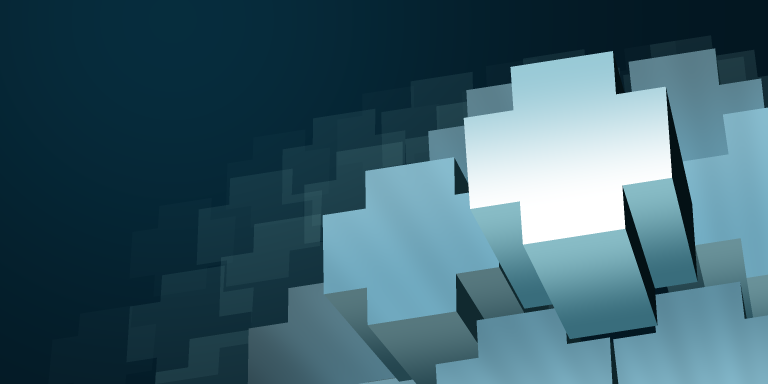
Reproduce this background procedurally as a WebGL 1 fragment shader.

```glsl
precision highp float;
// Pale blue plus-shaped blocks jut out of a dark teal haze, with translucent ones behind.
// Each solid block is a plus, ray-cast as two boxes along lines through one vanishing point;
// curved rows of faint flat pluses trail off behind, and 3x3 samples smooth all edges.
uniform vec2 u_resolution;

// Geometry, in units of the canvas height
const vec2 VANISH = vec2(2.214, -1.357);
const vec2 ARM_LONG = vec2(0.266, 0.234);    // half extents of a whole plus
const vec2 ARM_SHORT = vec2(0.135, 0.120);   // half widths of its arms
const float EXTRUDE = 0.167;
const float TILT = 0.155;
const float NO_HIT = 9.0;
const float SAMPLES = 3.0;

// Colours
const vec3 HAZE_DARK = vec3(0.012, 0.085, 0.125);
const vec3 HAZE_LIGHT = vec3(0.025, 0.175, 0.240);
const vec3 GHOST = vec3(0.42, 0.61, 0.62);
const vec3 FACE_HIGH = vec3(0.51, 0.71, 0.78);
const vec3 FACE_LOW = vec3(0.41, 0.62, 0.70);
const vec3 HERO_HIGH = vec3(0.60, 0.79, 0.84);
const vec3 HERO_LOW = vec3(1.0);
const vec3 UNDER_NEAR = vec3(0.55, 0.76, 0.80);
const vec3 UNDER_FAR = vec3(0.23, 0.44, 0.50);
const vec3 FLANK = vec3(0.01, 0.06, 0.075);

// Tilted frame of a block; the shear grows to the right like a wide lens
vec2 toLocal(vec2 v, float centreX) {
  float shear = 0.07 + 0.135 * (centreX - 1.479);
  return vec2(v.x + shear * v.y, v.y - TILT * v.x);
}

float insidePlus(vec2 q, float size) {
  vec2 a = abs(q) / size;
  vec2 isLong = step(a, ARM_LONG);
  vec2 isShort = step(a, ARM_SHORT);
  return max(isLong.x * isShort.y, isShort.x * isLong.y);
}

// Entry of a ray into a box: x = distance, y = 1 when it enters through the underside
vec2 enterBox(vec2 o, vec2 d, vec2 halfSize) {
  vec2 mid = -o / d;
  vec2 span = abs(halfSize / d);
  vec2 near = mid - span;
  vec2 far = mid + span;
  float t = max(near.x, near.y);
  bool hit = t < min(far.x, far.y) && t > 0.0 && t < 1.0;
  return vec2(hit ? t : NO_HIT, step(near.x, near.y));
}

// Soft bands of light fanning out from the vanishing point
float streaks(vec2 p) {
  vec2 v = p - VANISH;
  float angle = atan(v.x, v.y);
  return 0.6 * sin(angle * 47.0) + 0.4 * sin(angle * 113.0 + 1.3);
}

void drawBlock(inout vec3 col, vec2 p, vec2 centre, float size,
               vec3 high, vec3 low, float underLight) {
  vec2 q = toLocal(p - centre, centre.x);
  if (insidePlus(q, size) > 0.5) {
    float h = q.y / (size * ARM_LONG.y);
    col = mix(low, high, smoothstep(-0.65, 1.0, h));
    return;
  }
  vec2 d = toLocal(p - VANISH, centre.x) * EXTRUDE + vec2(1e-5);
  vec2 tall = enterBox(q, d, size * vec2(ARM_SHORT.x, ARM_LONG.y));
  vec2 wide = enterBox(q, d, size * vec2(ARM_LONG.x, ARM_SHORT.y));
  vec2 hit = tall.x < wide.x ? tall : wide;
  if (hit.x < NO_HIT) {
    vec3 under = underLight * mix(UNDER_NEAR, UNDER_FAR, smoothstep(0.0, 0.9, hit.x));
    vec3 flank = FLANK + (1.0 - underLight) * vec3(0.15, 0.27, 0.29);
    col = mix(flank, under, hit.y);
  }
}

void drawGhost(inout vec3 col, vec2 p, vec2 centre, float size, float alpha) {
  vec2 q = toLocal(p - centre, centre.x);
  float fade = 0.85 + 0.6 * q.y / size;
  col = mix(col, GHOST, alpha * fade * insidePlus(q, size));
}

vec3 scene(vec2 p) {
  // Haze
  float glow = exp(-1.4 * dot(p - vec2(0.45, 0.95), p - vec2(0.45, 0.95)));
  vec3 col = mix(HAZE_DARK, HAZE_LIGHT, glow);

  // Three receding rows of translucent pluses
  for (int n = 0; n < 6; n++) {
    float i = float(n);
    drawGhost(col, p, vec2(0.266 + 0.19 * i + 0.0195 * i * i, 0.85 - 0.775 * exp(-0.45 * i)), 0.5, 0.035);
    drawGhost(col, p, vec2(0.495 + 0.161 * i + 0.0195 * i * i, 0.818 - 0.664 * exp(-0.48 * i)), 0.6, 0.13);
    drawGhost(col, p, vec2(0.573 + 0.148 * i + 0.0234 * i * i, 0.792 - 0.8125 * exp(-0.46 * i)), 0.64, 0.18);
  }

  // Solid blocks from back to front
  float s = 1.0 + 0.035 * streaks(p);
  vec3 high = FACE_HIGH * s;
  vec3 low = FACE_LOW * s;
  float dusk = smoothstep(0.5, 1.1, p.x);
  drawBlock(col, p, vec2(0.854, 0.083), 0.78, high * mix(0.5, 0.8, dusk), low * mix(0.4, 0.8, dusk), 0.5);
  drawBlock(col, p, vec2(1.331, 0.596), 0.80, high * 0.72, low * 0.85, 0.5);
  drawBlock(col, p, vec2(1.771, 0.661), 0.85, high * 0.70, low * 0.95, 0.6);
  drawBlock(col, p, vec2(1.042, -0.177), 0.83, high * 0.85, low * 0.85, 0.5);
  drawBlock(col, p, vec2(1.070, 0.372), 0.86, high, low * 1.05, 0.62);
  drawBlock(col, p, vec2(2.036, 0.508), 0.93, high, low * 1.06, 0.75);
  drawBlock(col, p, vec2(1.367, -0.016), 0.86, low * 0.88, high, 0.7);
  drawBlock(col, p, vec2(1.836, 0.049), 0.87, low * 0.88, high, 0.7);
  drawBlock(col, p, vec2(1.479, 0.615), 1.0, HERO_HIGH, HERO_LOW, 0.97);
  return col;
}

void main() {
  vec3 sum = vec3(0.0);
  for (int k = 0; k < 9; k++) {
    vec2 cell = vec2(mod(float(k), SAMPLES), floor(float(k) / SAMPLES));
    vec2 jitter = (cell + 0.5) / SAMPLES - 0.5;
    sum += scene((gl_FragCoord.xy + jitter) / u_resolution.y);
  }
  gl_FragColor = vec4(sum / (SAMPLES * SAMPLES), 1.0);
}
```
